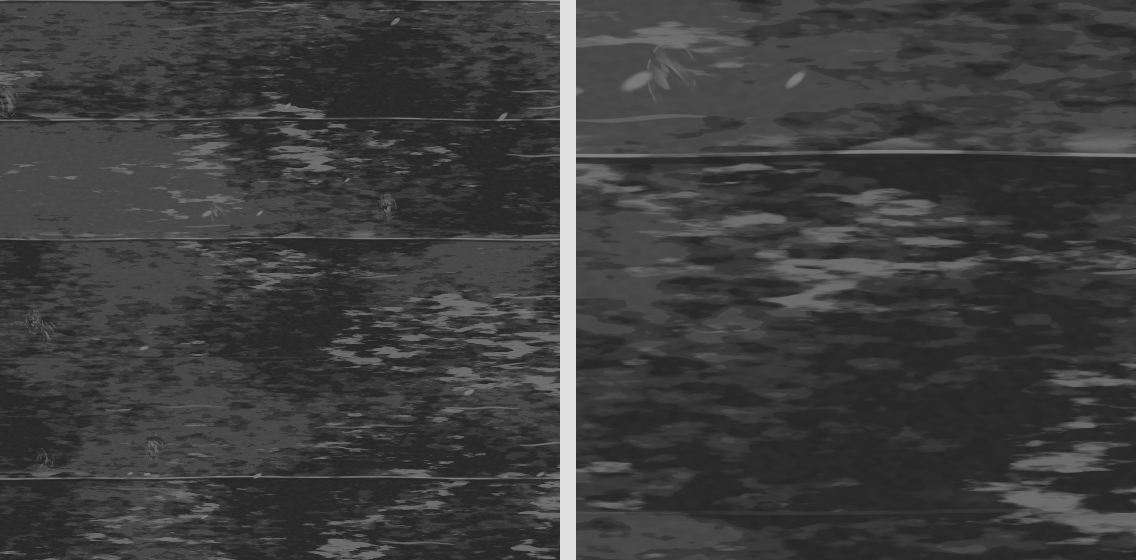
Left: the whole. Right: its middle third, enlarged.
A WebGL 2 fragment shader for this texture:

```glsl
#version 300 es
precision highp float;

uniform vec2 u_resolution;
out vec4 fragColor;

const float PLANK_HEIGHT = 0.2135;
const float FIRST_SEAM = 0.147;

vec2 hash2(vec2 p) {
    vec3 q = fract(p.xyx * vec3(0.1031, 0.1030, 0.0973));
    q += dot(q, q.yzx + 33.33);
    return fract((q.xx + q.yz) * q.zy);
}

// Cellular noise with softly blended cell values
float cells(vec2 p) {
    vec2 base = floor(p), f = fract(p);
    float total = 0.0, weights = 0.0;
    for (int y = -1; y <= 1; y++) {
        for (int x = -1; x <= 1; x++) {
            vec2 cell = vec2(x, y);
            vec2 d = cell + hash2(base + cell) - f;
            float w = exp(-6.0 * dot(d, d));
            total += w * hash2(base + cell + 71.0).x;
            weights += w;
        }
    }
    return total / weights;
}

float layered(vec2 p, int layers) {
    float total = 0.0, weights = 0.0, amp = 1.0;
    for (int i = 0; i < layers; i++) {
        total += amp * cells(p);
        weights += amp;
        amp *= 0.5;
        p = p * 2.03 + 17.3;
    }
    return total / weights;
}

float line(float dist, float width, float pixel) {
    return 1.0 - smoothstep(width - 0.5 * pixel, width + pixel, abs(dist));
}

// Tapered, slightly bent stroke
float scratch(vec2 d, float halfLength, float slope, float width, float pixel) {
    float along = d.x / halfLength;
    float taper = max(0.0, 1.0 - along * along);
    float bend = slope * d.x + 0.0012 * sin(d.x * 70.0);
    return line(d.y - bend, width * taper, pixel) * smoothstep(0.0, 0.3, taper);
}

float chip(vec2 d, float angle, vec2 radii) {
    float c = cos(angle), s = sin(angle);
    vec2 q = vec2(c * d.x + s * d.y, c * d.y - s * d.x) / radii;
    return 1.0 - smoothstep(0.5, 1.25, length(q));
}

// Fuzzy fibrous core with a broken thin ring
float knot(vec2 d, float size, float fibres, float pixel) {
    float r = length(d * vec2(1.2, 0.85)) / size;
    float core = exp(-r * r) * smoothstep(0.35, 0.7, fibres);
    float ring = line((r - 1.5) * size, 0.0006, pixel) * smoothstep(0.45, 0.65, fibres);
    return max(core, 0.6 * ring);
}

void main() {
    vec2 p = gl_FragCoord.xy / u_resolution.y;
    float pixel = 1.0 / u_resolution.y;

    // Plank layout
    float wobble = 0.0016 * sin(p.x * 7.0 + 1.0) + 0.0008 * sin(p.x * 23.0 + p.y * 9.0);
    float row = (p.y + wobble - FIRST_SEAM) / PLANK_HEIGHT;
    float seam = floor(row + 0.5);
    float plank = floor(row);
    float seamDist = (row - seam) * PLANK_HEIGHT;

    // Worn paint over dark wood
    float patches = layered(p * vec2(3.5, 5.0) + plank * vec2(7.3, 2.1), 5) - 0.5;
    float grain = layered(p * vec2(42.0, 150.0), 3) - 0.5;
    float ruled = sin(p.y * 800.0 + 4.0 * sin(p.x * 9.0 + p.y * 31.0));
    float drift = 0.12 * sin(6.283 * p.x) + 0.2 * (p.y - 0.5);
    float edgeShade = 0.12 * exp(-abs(seamDist) / 0.02);
    float paint = patches + 0.7 * grain + 0.03 * ruled + drift - edgeShade + 0.02;
    float tone = mix(0.163, 0.225, smoothstep(-0.18, -0.01, paint));
    tone = mix(tone, 0.285, smoothstep(0.04, 0.12, paint));
    tone += 0.022 * (cells(p * vec2(170.0, 330.0)) - 0.5);

    // Pale flakes gathered in clusters
    float streaks = layered(p * vec2(24.0, 130.0) + 41.0, 4);
    float cluster = layered(p * vec2(5.0, 11.0) + 23.0, 3) - 0.5;
    float flakes = smoothstep(0.72, 0.94, streaks + 0.9 * cluster + 0.04 * (p.x - 0.5));
    tone = mix(tone, 0.45, 0.9 * flakes);

    // Seams: dark gap, bright edge and a frayed band
    float strength = seam == 1.0 ? 0.15 : 1.0;
    float breaks = cells(vec2(p.x * 6.0, seam * 5.0 + 3.0));
    float gap = line(seamDist + 0.003, 0.0018, pixel);
    tone = mix(tone, 0.14, 0.6 * strength * gap);
    float band = exp(-pow((seamDist - 0.007) / 0.006, 2.0)) * smoothstep(0.4, 0.7, breaks);
    tone = mix(tone, 0.44, 0.85 * strength * band * smoothstep(0.35, 0.65, streaks));
    float edge = line(seamDist, 0.0009, pixel) * mix(0.35, 1.0, smoothstep(0.2, 0.6, streaks));
    tone = mix(tone, 0.54, 0.85 * strength * edge);

    // Long scratches, mostly towards the right
    float marks = 0.0;
    for (int i = 0; i < 20; i++) {
        vec2 place = hash2(vec2(i, 5.0)), form = hash2(vec2(i, 19.0));
        vec2 d = p - vec2(sqrt(place.x), place.y);
        float cut = scratch(d, mix(0.02, 0.1, form.x), 0.14 * (form.y - 0.4), 0.0012, pixel);
        marks = max(marks, cut * mix(0.35, 0.8, place.x));
    }

    // Small slanted chips
    for (int i = 0; i < 13; i++) {
        vec2 place = hash2(vec2(i, 37.0)), form = hash2(vec2(i, 53.0));
        vec2 radii = mix(vec2(0.005, 0.002), vec2(0.012, 0.005), form.x);
        marks = max(marks, chip(p - place, mix(0.1, 0.8, form.y), radii) * (0.4 + streaks));
    }

    // Knots beside the seams
    float fibres = layered(p * vec2(190.0, 75.0) + 3.0 * sin(p.yx * 60.0), 2);
    for (int i = 0; i < 8; i++) {
        vec2 place = hash2(vec2(i, 83.0)), form = hash2(vec2(i, 97.0));
        float height = FIRST_SEAM + PLANK_HEIGHT * (floor(place.y * 5.0) - 1.0);
        vec2 center = vec2(place.x, height + mix(0.025, 0.07, form.x));
        marks = max(marks, 0.8 * knot(p - center, mix(0.009, 0.017, form.y), fibres, pixel));
    }
    tone = mix(tone, 0.5, clamp(marks, 0.0, 0.9));

    fragColor = vec4(vec3(tone), 1.0);
}
```
